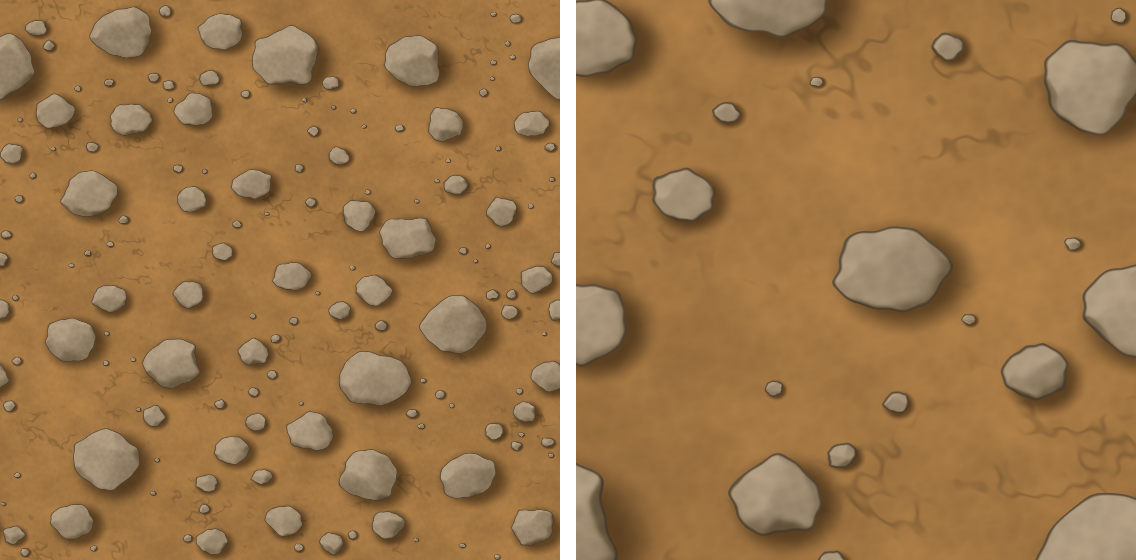
Left, the full canvas; right, a detail of the centre.
This texture is drawn by a WebGL 2 fragment shader. Its source:

```glsl
#version 300 es
precision highp float;

#define GROUND vec3(0.645, 0.468, 0.262)
#define ROCK_LIGHT vec3(0.69, 0.61, 0.50)
#define ROCK_DARK vec3(0.35, 0.29, 0.20)
#define INK vec3(0.25, 0.20, 0.14)
#define SHADOW_TINT vec3(0.56, 0.54, 0.50)
#define LIGHT_DIR normalize(vec3(-0.40, 0.55, 0.75))
#define OUTLINE 0.0022
#define MOTTLE 0.045
#define TAU 6.2831853

uniform vec2 u_resolution;
out vec4 fragColor;

// Size classes, largest first: cells per side, mean radius, share of cells filled
const int CLASSES = 5;
const float COUNT[CLASSES] = float[](4.0, 7.0, 10.0, 16.0, 24.0);
const float RADIUS[CLASSES] = float[](0.055, 0.034, 0.019, 0.0095, 0.005);
const float FILLED[CLASSES] = float[](0.75, 0.75, 0.55, 0.35, 0.22);

vec3 hash3(vec3 p) {
    p = fract(p * vec3(0.1031, 0.1030, 0.0973) + 0.137);
    p += dot(p, p.yxz + 33.33);
    return fract((p.xxy + p.yxx) * p.zyx);
}

// Self-warping sines with whole wave numbers, so they wrap
float layeredSines(vec2 uv, float freq, float seed) {
    float value = 0.0, amp = 0.5;
    for (int i = 0; i < 8; i++) {
        float angle = float(i) * 2.4 + seed;
        vec2 wave = floor(freq * vec2(cos(angle), 1.3 * sin(angle)) + 0.5);
        value += amp * sin(TAU * dot(wave, uv) + 2.2 * value + angle * angle);
        freq *= 1.5;
        amp *= 0.8;
    }
    return value;
}

// Wrapping cellular noise: distance to the nearest point
float cellular(vec2 uv, float n) {
    vec2 cell = floor(uv * n);
    float nearest = 2.0;
    for (int i = 0; i < 9; i++) {
        vec2 c = cell + vec2(i % 3 - 1, i / 3 - 1);
        nearest = min(nearest, distance(uv * n, c + hash3(vec3(mod(c, n), 91.0)).xy));
    }
    return nearest;
}

// Centre and radius of the stone in a neighbouring cell; radius 0 if empty
vec3 stoneAt(vec2 uv, int size, int neighbour, out vec3 seed) {
    float n = COUNT[size], id = float(size) * 13.0;
    float row = floor(uv.y * n) + float(neighbour / 3 - 1);
    float shift = hash3(vec3(mod(row, n), id, 7.0)).x;
    vec2 cell = vec2(floor(uv.x * n + shift) + float(neighbour % 3 - 1), row);
    seed = hash3(vec3(mod(cell, n), id + 1.0));
    vec3 pick = hash3(vec3(mod(cell, n), id + 5.0));
    float radius = RADIUS[size] * mix(0.75, 1.15, pick.x);
    vec2 jitter = (seed.xy - 0.5) * (1.0 - 2.2 * radius * n);
    vec2 centre = (cell + 0.5 + jitter - vec2(shift, 0.0)) / n;
    return vec3(centre, radius * step(pick.y, FILLED[size]));
}

// True where a larger stone already takes the room
bool isBlocked(vec3 stone, int size) {
    vec3 seed;
    for (int larger = 0; larger < size; larger++)
        for (int i = 0; i < 9; i++) {
            vec3 other = stoneAt(stone.xy, larger, i, seed);
            float reach = 1.15 * (stone.z + other.z) + 0.004;
            if (other.z > 0.0 && distance(stone.xy, other.xy) < reach) return true;
        }
    return false;
}

// Faceted boulder in unit space: x is the inner edge distance, y the facet light
vec2 boulder(vec2 p, vec3 seed) {
    p += 0.04 * sin(p.yx * 5.0 + seed.xy * TAU) + 0.015 * sin(p.yx * 13.0 + seed.zx * TAU);
    vec2 tilt = vec2(-0.05, 0.08) + 0.12 * (seed.yz - 0.5);
    float weight = exp(-40.0 * (0.42 - dot(tilt, p)));
    float light = weight * dot(normalize(vec3(tilt, 1.0)), LIGHT_DIR);
    float edgeSum = 0.0;
    for (int k = 0; k < 14; k++) {
        bool bevel = k > 8;
        vec3 h = hash3(seed * 57.0 + float(k) * 3.7);
        float angle = TAU * (float(k) + 0.8 * h.x) / (bevel ? 5.0 : 9.0);
        vec2 dir = vec2(cos(angle), sin(angle));
        float steep = 1.0 + 0.45 * dot(dir, vec2(-0.6, 0.8));
        float slope = steep * (bevel ? mix(0.35, 0.6, h.y) : mix(0.7, 1.9, h.y));
        float inside = (bevel ? mix(1.1, 1.35, h.z) : mix(0.84, 1.06, h.z)) - dot(dir, p);
        float w = exp(-40.0 * max(slope * inside, -0.5));
        weight += w;
        light += w * (dot(normalize(vec3(dir * slope, 1.0)), LIGHT_DIR) + 0.16 * (h.x - 0.5));
        edgeSum += exp(-18.0 * inside);
    }
    return vec2(-log(edgeSum) / 18.0, light / weight);
}

void main() {
    vec2 uv = gl_FragCoord.xy / u_resolution;
    float pixel = 1.0 / u_resolution.y;
    float grain = cellular(uv, 110.0) - 0.5;
    float blotch = layeredSines(uv, 9.0, 4.0);

    // Earth with soft mottling and broken dark wisps
    float mottle = layeredSines(uv, 2.5, 1.0);
    float wisp = smoothstep(0.22, 0.0, abs(layeredSines(uv, 4.0, 2.3)));
    wisp *= smoothstep(0.1, 1.0, layeredSines(uv, 3.0, 5.1));
    vec3 ground = GROUND * (1.0 + MOTTLE * mottle + 0.025 * blotch + 0.04 * grain - 0.16 * wisp);

    // Stones and their soft shadows
    float shade = 0.0;
    vec4 rock = vec4(0.0);
    for (int size = 0; size < CLASSES; size++)
        for (int i = 0; i < 9; i++) {
            vec3 seed;
            vec3 stone = stoneAt(uv, size, i, seed);
            vec2 p = (uv - stone.xy) / max(stone.z, 1e-4);
            if (stone.z == 0.0 || dot(p, p) > 3.0 || isBlocked(stone, size)) continue;
            p *= vec2(0.92, mix(1.0, 1.22, seed.z));
            shade = max(shade, smoothstep(1.38, 0.72, length(p - vec2(0.24, -0.2))));
            vec2 form = boulder(p, seed);
            float edge = form.x * stone.z;
            float cover = smoothstep(-0.7 * pixel, 0.7 * pixel, edge);
            float tone = smoothstep(-0.02, 0.84, form.y) + 0.06 * blotch + 0.12 * grain;
            vec3 colour = mix(ROCK_DARK, ROCK_LIGHT, clamp(tone, 0.0, 1.05));
            float line = min(OUTLINE, 0.22 * stone.z);
            colour = mix(colour, INK, 0.75 * smoothstep(line, 0.25 * line, edge));
            rock = mix(rock, vec4(colour, 1.0), cover);
        }

    ground *= mix(vec3(1.0), SHADOW_TINT, shade);
    fragColor = vec4(ground * (1.0 - rock.a) + rock.rgb, 1.0);
}
```
